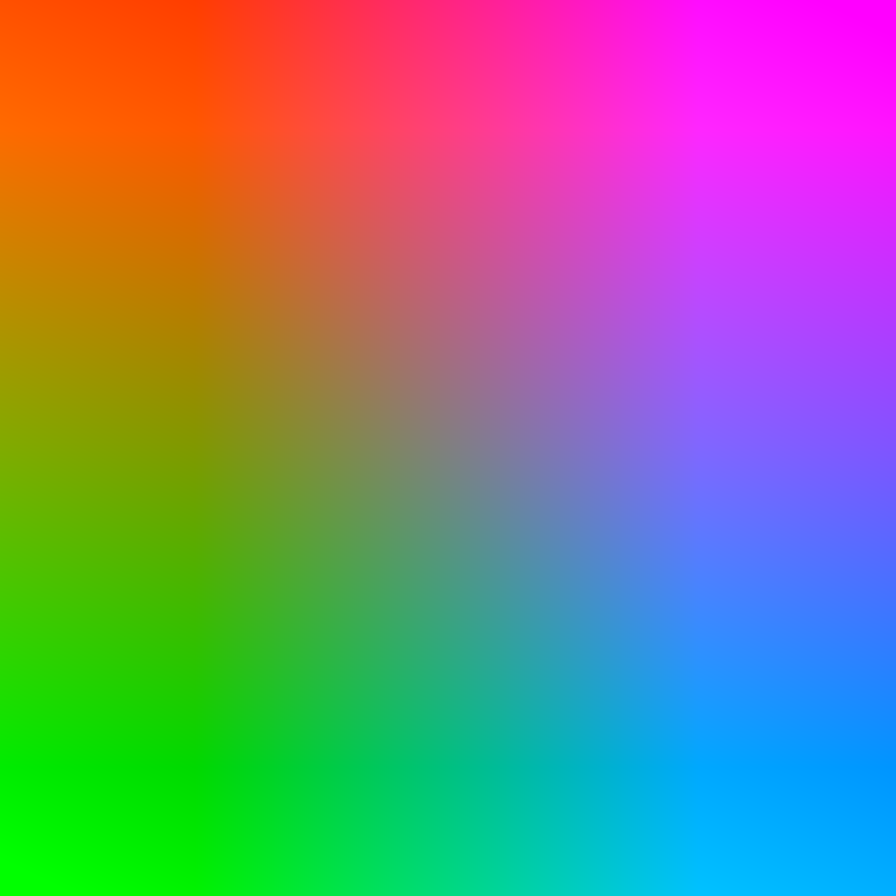
This background is drawn by a Shadertoy shader. Its source:

```glsl
// A plane of chroma at constant mid luma: blue-difference runs left to right,
// red-difference runs bottom to top. Each point is converted from YCbCr to RGB,
// and clipping to the RGB gamut makes the soft creases near the borders.

const float MID_LUMA = 0.5;

// Full-range BT.601 conversion; chroma = (Cb, Cr), each centred on zero.
vec3 yCbCrToRgb(float luma, vec2 chroma) {
    float red   = luma + 1.402 * chroma.y;
    float green = luma - dot(chroma, vec2(0.344136, 0.714136));
    float blue  = luma + 1.772 * chroma.x;
    return clamp(vec3(red, green, blue), 0.0, 1.0);
}

void mainImage(out vec4 fragColor, in vec2 fragCoord) {
    // Canvas position, centred: -0.5 to 0.5 on both axes
    vec2 chroma = fragCoord / iResolution.xy - 0.5;

    fragColor = vec4(yCbCrToRgb(MID_LUMA, chroma), 1.0);
}
```
